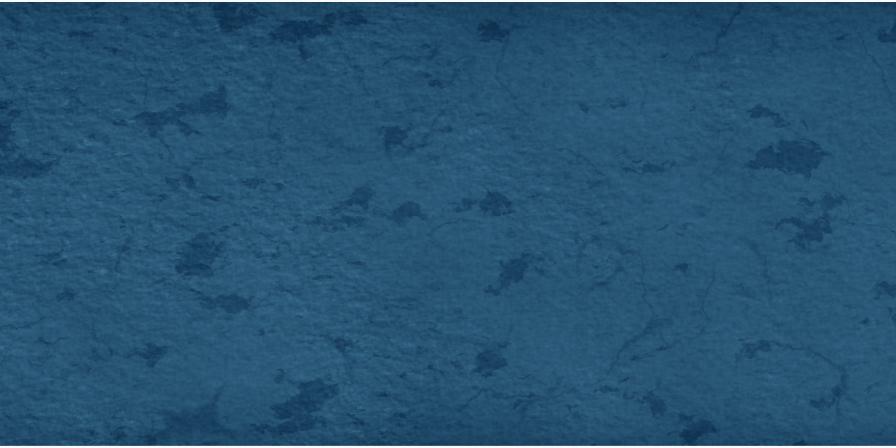
This texture is drawn by a WebGL 1 fragment shader. Its source:

```glsl
precision highp float;
uniform vec2 u_resolution;

const vec3 DEEP_BLUE = vec3(0.08, 0.23, 0.35);
const vec3 PALE_BLUE = vec3(0.21, 0.41, 0.53);
const vec3 BORDER_WHITE = vec3(0.98, 0.98, 0.99);

float hash(vec2 cell) {
  vec3 q = fract(cell.xyx * 0.1031);
  q += dot(q, q.yzx + 33.33);
  return fract((q.x + q.y) * q.z);
}

float cornerSlope(vec2 cell, vec2 corner, vec2 f) {
  float angle = 6.2832 * hash(cell + corner);
  return dot(vec2(cos(angle), sin(angle)), f - corner);
}

// Gradient noise, roughly -0.7 to 0.7
float noise(vec2 p) {
  vec2 i = floor(p);
  vec2 f = p - i;
  vec2 u = f * f * f * (f * (f * 6.0 - 15.0) + 10.0);
  float low = mix(cornerSlope(i, vec2(0.0), f), cornerSlope(i, vec2(1.0, 0.0), f), u.x);
  float high = mix(cornerSlope(i, vec2(0.0, 1.0), f), cornerSlope(i, vec2(1.0), f), u.x);
  return mix(low, high, u.y);
}

float fbm(vec2 p, float gain) {
  float sum = 0.0;
  float amplitude = 0.6;
  for (int i = 0; i < 5; i++) {
    sum += amplitude * noise(p);
    p = p * 2.03 + vec2(17.3, 9.1);
    amplitude *= gain;
  }
  return sum;
}

// Ragged stains where the noise rises above a level
float stain(vec2 p, vec2 scale, float level, float softness) {
  return smoothstep(level, level + softness, fbm(p * scale, 0.6));
}

// Thin broken lines along the zero crossings of the noise
float crack(vec2 p, vec2 scale, float width) {
  float line = 1.0 - smoothstep(0.0, width, abs(noise(p * scale)));
  float gaps = smoothstep(-0.08, 0.2, noise(p * 4.3 + 31.0));
  return line * gaps;
}

// Light and shade of a rough surface lit from below left
float relief(vec2 p, vec2 scale, float reach) {
  vec2 toLight = vec2(-0.6, -0.8) * reach;
  return fbm((p - toLight) * scale, 0.65) - fbm((p + toLight) * scale, 0.65);
}

float edgeShade(float y) {
  return 0.46 * exp(-9.0 * (1.0 - y)) + 0.42 * exp(-17.0 * y);
}

float borderCover(float y, float pixel) {
  float bottom = 1.0 - smoothstep(-0.5, 0.5, (y - 0.005) / pixel);
  float top = smoothstep(-0.5, 0.5, (y - 0.9955) / pixel);
  return max(bottom, top);
}

void main() {
  vec2 p = gl_FragCoord.xy / u_resolution.y;
  float across = gl_FragCoord.x / u_resolution.x;
  vec2 warp = vec2(fbm(p * 9.0 + 3.0, 0.6), fbm(p * 9.0 + 47.0, 0.6));
  vec2 bent = p + 0.05 * warp;

  // Weathering is heavier towards the left
  float wear = clamp(1.0 - 1.1 * across + 1.2 * noise(p * 3.1 + 12.0), 0.15, 1.0);

  // Broad mottling
  float tone = 0.62 + 0.3 * fbm(p * vec2(2.6, 3.4) + 5.0, 0.55);
  tone -= edgeShade(p.y);

  // Dark stains, pits and cracks
  float patches = stain(bent + 7.0, vec2(4.5, 9.5), 0.2, 0.11);
  float pits = stain(p + 21.0, vec2(17.0, 33.0), 0.23, 0.12) * (0.35 + 0.65 * wear);
  float cracks = max(crack(bent + 2.0, vec2(2.2, 3.3), 0.022),
                     0.7 * crack(bent + 13.0, vec2(3.6, 2.4), 0.02));
  tone -= 0.42 * max(max(patches, 0.85 * pits), 0.75 * cracks);

  // Rough relief, pale flecks and fine grain
  tone += relief(p, vec2(20.0, 34.0), 0.0035) * (0.22 + 0.45 * wear);
  tone += 0.3 * wear * stain(p + 39.0, vec2(24.0, 42.0), 0.22, 0.2);
  tone += 0.16 * noise(p * 112.0) + 0.14 * noise(p * vec2(52.0, 74.0) + 8.0);

  vec3 colour = mix(DEEP_BLUE, PALE_BLUE, clamp(tone, -0.2, 1.6));
  colour = mix(colour, BORDER_WHITE, borderCover(p.y, 1.0 / u_resolution.y));
  gl_FragColor = vec4(colour, 1.0);
}
```
